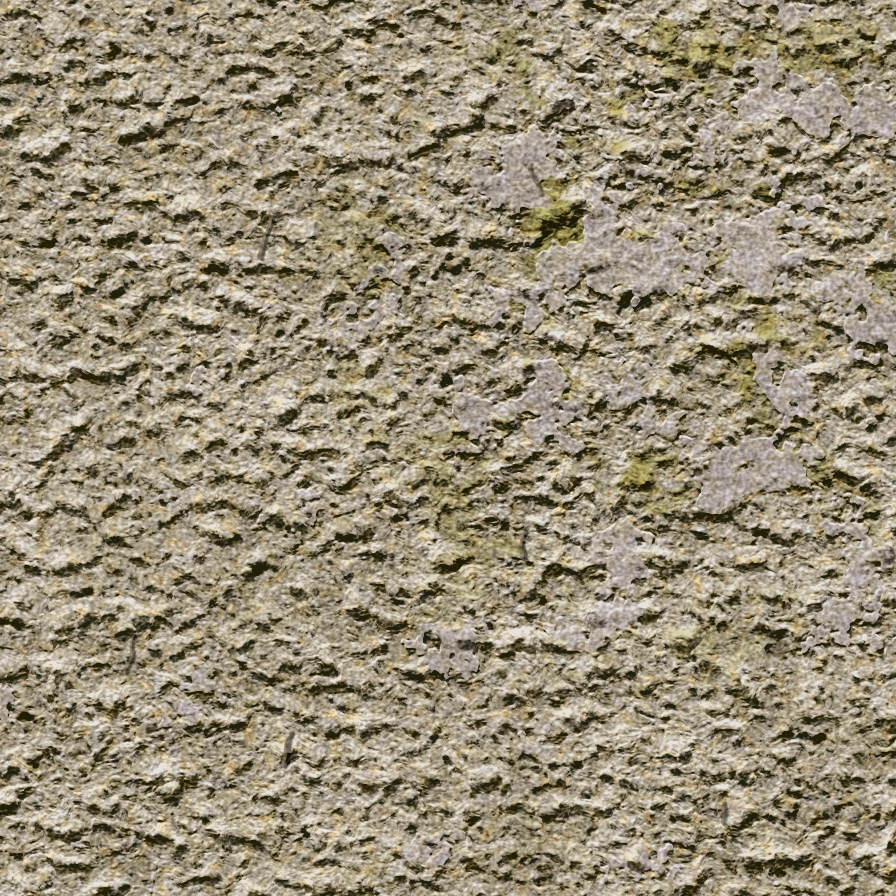
Reproduce this texture procedurally as a Shadertoy shader.

```glsl
// Weathered lime render: crumbly grains, pale flaking plates, pits and moss, lit from above.

#define GRAIN_SCALE 29.0
#define RELIEF 0.07
#define SHADOW 0.31
#define CAVITY 6.5
#define SPECKLE 0.23
#define BASE_TONE 0.625
#define MEAN_HEIGHT 0.011
#define PLATE_HEIGHT 0.016
#define DARK vec3(0.22, 0.20, 0.11)
#define LIGHT vec3(0.85, 0.82, 0.765)
#define TWIGS 6

float hash(vec2 p) {
    vec3 q = fract(p.xyx * vec3(0.1031, 0.1030, 0.0973));
    q += dot(q, q.yzx + 33.33);
    return fract((q.x + q.y) * q.z);
}

vec2 gradient(vec2 cell) {
    float angle = 6.28318 * hash(cell);
    return vec2(cos(angle), sin(angle));
}

float noise(vec2 p) {
    vec2 i = floor(p), f = p - i;
    vec2 w = f * f * f * (f * (f * 6.0 - 15.0) + 10.0);
    vec2 e = vec2(0.0, 1.0);
    float low = mix(dot(gradient(i), f), dot(gradient(i + e.yx), f - e.yx), w.x);
    float high = mix(dot(gradient(i + e), f - e), dot(gradient(i + e.yy), f - e.yy), w.x);
    return mix(low, high, w.y);
}

// The worn area, towards the upper right, where plates and moss gather
float wornRegion(vec2 p) {
    return 1.0 - smoothstep(0.12, 0.5, length((p - vec2(0.74, 0.68)) * vec2(1.0, 0.9)));
}

// Ragged flat flakes: positive inside, just below zero along the rim
float plateField(vec2 p) {
    vec2 q = p * vec2(11.0, 12.0) + 21.0;
    q += 0.55 * vec2(noise(p * 33.0), noise(p * 33.0 + 57.0));
    float ragged = 0.22 * noise(p * 70.0 + 9.0) + 0.14 * noise(p * 150.0 + 3.0);
    return noise(q) + ragged + 0.3 * wornRegion(p) - 0.4;
}

float plateMask(float field) {
    return 0.85 * smoothstep(0.0, 0.09, field);
}

float pitMask(vec2 p) {
    float field = noise(p * vec2(19.0, 31.0) + 80.0) + 0.3 * noise(p * 75.0 + 14.0);
    return smoothstep(0.36, 0.6, field);
}

// Crumbly grains: rotated octaves of half-billowed noise over soft lumps
float grainHeight(vec2 p) {
    vec2 q = p + 0.006 * vec2(noise(p * 41.0 + 5.0), noise(p * 41.0 + 45.0));
    float height = 0.014 * noise(q * vec2(11.0, 16.0) + 33.0);
    q *= GRAIN_SCALE * vec2(0.82, 1.14);
    float amplitude = 1.0 / GRAIN_SCALE;
    for (int i = 0; i < 5; i++) {
        float n = noise(q);
        height += amplitude * (0.65 * sqrt(n * n + 0.001) + 0.5 * n);
        q = mat2(0.954, 0.3, -0.3, 0.954) * q * 1.8 + 17.3;
        amplitude *= 0.62;
    }
    return height;
}

float surfaceHeight(vec2 p) {
    float grain = grainHeight(p);
    float plate = PLATE_HEIGHT + 0.4 * (grain - MEAN_HEIGHT);
    return mix(grain - 0.01 * pitMask(p), plate, plateMask(plateField(p)));
}

// Thin straws: x is the body, y the shadow beside it
vec2 twigs(vec2 p) {
    vec2 result = vec2(0.0);
    for (int i = 0; i < TWIGS; i++) {
        float id = float(i);
        vec2 centre = vec2(hash(vec2(id, 3.0)), hash(vec2(id, 8.0)));
        float tilt = 0.7 * (hash(vec2(id, 15.0)) - 0.5);
        vec2 along = vec2(sin(tilt), cos(tilt)) * mix(0.01, 0.026, hash(vec2(id, 22.0)));
        vec2 d = p - centre + vec2(0.005 * noise(p * 50.0), 0.0);
        float t = clamp(dot(d, along) / dot(along, along), -1.0, 1.0);
        float body = length(d - along * t);
        float shade = length(d - along * t - vec2(0.0028, -0.001));
        result = max(result, 1.0 - smoothstep(vec2(0.0008, 0.001), vec2(0.0022, 0.004), vec2(body, shade)));
    }
    return result;
}

void mainImage(out vec4 fragColor, in vec2 fragCoord) {
    vec2 p = fragCoord / iResolution.y;
    vec2 toLight = normalize(vec2(-0.3, 1.0));
    float height = surfaceHeight(p);
    float field = plateField(p), plate = plateMask(field);
    float rim = smoothstep(-0.12, -0.03, field) * (1.0 - smoothstep(-0.03, 0.03, field));
    float worn = wornRegion(p);

    // Slope lighting and short cast shadows
    float slope = (height - surfaceHeight(p + toLight * 0.002)) / 0.002;
    float blocked = 0.0;
    for (int i = 1; i <= 3; i++) {
        float reach = 0.0032 * float(i);
        blocked = max(blocked, surfaceHeight(p + toLight * reach) - height - 0.5 * reach);
    }
    float roughness = 1.0 + 0.4 * noise(p * 4.0 + 31.0) + 0.15 * worn;
    float speckle = noise(p * 220.0) + 0.7 * noise(p * 120.0 + 6.0);
    float tone = BASE_TONE + RELIEF * roughness * clamp(slope, -4.0, 4.0);
    tone -= SHADOW * smoothstep(0.0, 0.007, blocked);
    tone += CAVITY * (height - MEAN_HEIGHT) * (1.0 - 0.5 * plate);
    tone += SPECKLE * speckle - 0.12 * pitMask(p) * (1.0 - plate);
    tone += 0.05 * noise(p * 5.0 + 70.0) - 0.09 * rim * worn;

    // Tone to stone colour, warmest in the middle
    float u = clamp((tone - DARK.g) / (LIGHT.g - DARK.g), -0.12, 1.12);
    vec3 color = mix(DARK, LIGHT, u) + 4.0 * u * (1.0 - u) * vec3(0.03, 0.01, -0.008);

    // Lilac plates, ochre stains and moss
    float ochre = smoothstep(0.1, 0.6, noise(p * 52.0 + 90.0) + 0.5 * noise(p * 130.0));
    float moss = smoothstep(0.1, 0.5, noise(p * 9.0 + 12.0) + 0.6 * noise(p * 40.0));
    moss *= (0.12 + 0.88 * worn) * (1.0 - plate);
    color += plate * vec3(-0.01, -0.01, 0.04);
    color += 0.06 * noise(p * 60.0 + 63.0) * vec3(-0.3, 0.0, 1.0);
    color *= mix(vec3(1.0), vec3(1.04, 0.98, 0.83), ochre * (1.0 - plate));
    color *= mix(vec3(1.0), vec3(0.82, 0.81, 0.52), moss);

    vec2 twig = twigs(p);
    color *= 1.0 - 0.5 * twig.y;
    color = mix(color, vec3(0.5, 0.44, 0.35) + 0.25 * speckle, 0.75 * twig.x);
    fragColor = vec4(clamp(color, 0.0, 1.0), 1.0);
}
```
